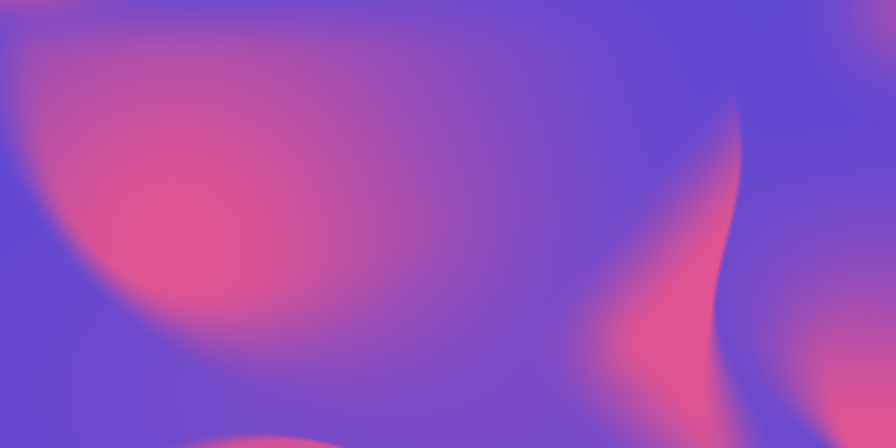
Give the GLSL for this background, as a Shadertoy shader.

```glsl
// Soft elliptical glow, 1 at its centre
float glow(vec2 p, vec2 centre, vec2 radius) {
    vec2 d = (p - centre) / radius;
    return exp(-dot(d, d));
}

// Soft step across an edge: 0 below -width, 1 above +width
float soften(float dist, float width) {
    return smoothstep(-width, width, dist);
}

// Broad bowl, crisp at its lower left and diffuse to the right
float bowl(vec2 p) {
    vec2 d = p - vec2(0.6, 0.95);
    d /= vec2(d.x < 0.0 ? 0.6 : 0.95, 0.72);
    float width = 0.06 + 0.25 * smoothstep(0.2, 0.9, p.x)
                + 0.1 * smoothstep(0.5, 0.9, p.y);
    float rim = soften(1.0 - length(d), width);
    float ceiling = 1.0 - smoothstep(0.86, 1.06, p.y);
    return rim * ceiling * glow(p, vec2(0.39, 0.45), vec2(0.62));
}

// Fin with a crisp wavy right edge and two soft slopes on the left
float fin(vec2 p) {
    float edge = 1.623 + 0.031 * sin((p.y - 0.47) * 8.27);
    float width = 0.008 + 0.08 * (1.0 - smoothstep(0.0, 0.33, p.y));
    vec2 d = p - vec2(1.22, 0.26);
    float upper = smoothstep(-0.05, 0.19, dot(d, vec2(0.775, -0.632)));
    float lower = smoothstep(-0.1, 0.16, dot(d, vec2(0.75, 0.66)));
    return upper * lower * soften(edge - p.x, width);
}

// Hill rising from the lower right corner
float hill(vec2 p) {
    float bend = max(1.0 - p.y / 0.3, 0.0);
    float edge = 1.74 + 0.13 * bend * bend;
    float side = soften(p.x - edge, 0.04 + 0.4 * p.y);
    return side * exp(-p.y * p.y / 0.145);
}

// Low crest peeking over the bottom edge
float crest(vec2 p) {
    float x = p.x - 0.6;
    float width = mix(0.028, 0.007, smoothstep(-0.2, 0.1, x));
    return 0.85 * soften(0.025 - 0.9 * x * x - p.y, width);
}

void mainImage(out vec4 fragColor, in vec2 fragCoord) {
    vec2 p = fragCoord / iResolution.y;

    // Violet haze over the blue ground
    float heat = 0.03 + 0.21 * glow(p, vec2(1.0, 0.12), vec2(0.95, 0.5))
               + 0.1 * glow(p, vec2(0.9, 1.0), vec2(0.5, 0.4));

    // Warm shapes
    heat = mix(heat, 1.0, bowl(p));
    heat = mix(heat, 1.0, fin(p));
    heat = mix(heat, 1.0, hill(p));
    heat = mix(heat, 1.0, crest(p));

    // Corner glows
    heat = mix(heat, 1.0, 0.6 * glow(p, vec2(0.04, 1.03), vec2(0.2, 0.06)));
    heat = mix(heat, 1.0, 0.5 * glow(p, vec2(2.04, 0.98), vec2(0.15, 0.14)));

    vec3 blue = vec3(0.355, 0.28, 0.84);
    vec3 pink = vec3(0.885, 0.33, 0.57);
    fragColor = vec4(mix(blue, pink, heat), 1.0);
}
```
